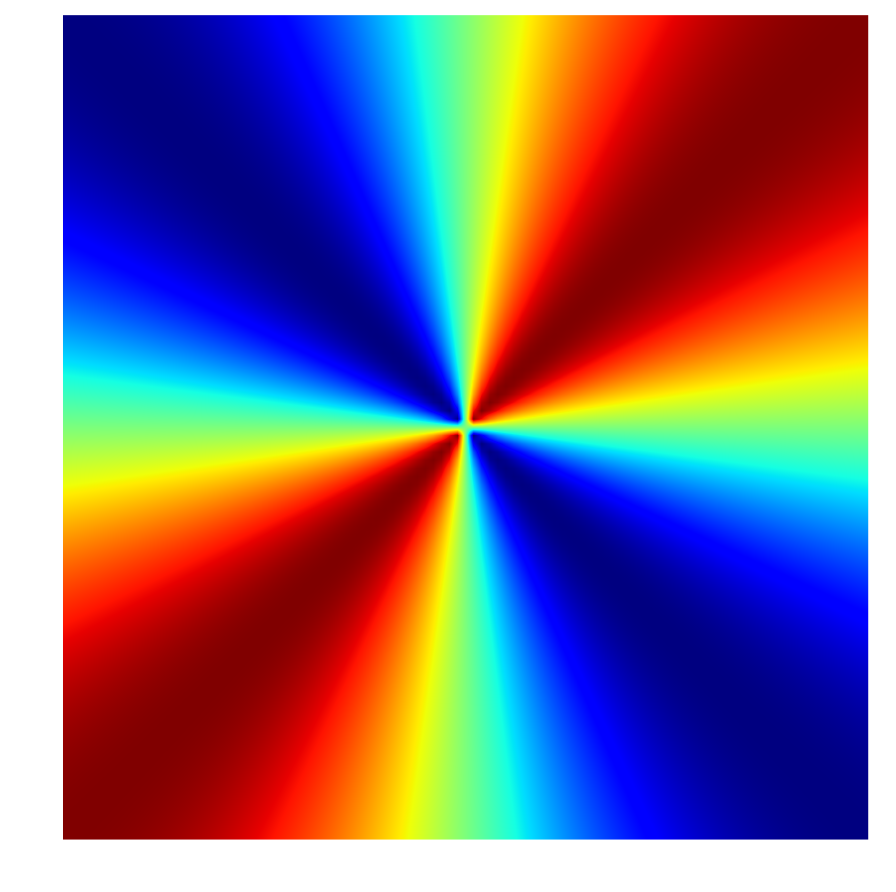
This background is drawn by a Shadertoy shader. Its source:

```glsl
const vec2 PANEL_MIN = vec2(0.0703, 0.0588);
const vec2 PANEL_MAX = vec2(0.9690, 0.9830);
const vec3 PAPER = vec3(1.0);
const float LATTICE_STEP = 0.02;  // sample spacing, panel spans -1 to 1

// Saddle-like field with a different limit along every direction
float saddle(vec2 p) {
    return p.x * p.y / max(dot(p, p), 1e-6);
}

// Bilinear blend of the field sampled on a lattice, softening the singularity
float latticeField(vec2 p) {
    vec2 cell = floor(p / LATTICE_STEP);
    vec2 f = p / LATTICE_STEP - cell;
    float low = mix(saddle(cell * LATTICE_STEP),
                    saddle((cell + vec2(1.0, 0.0)) * LATTICE_STEP), f.x);
    float high = mix(saddle((cell + vec2(0.0, 1.0)) * LATTICE_STEP),
                     saddle((cell + 1.0) * LATTICE_STEP), f.x);
    return mix(low, high, f.y);
}

float ramp(float from, float to, float t) {
    return clamp((t - from) / (to - from), 0.0, 1.0);
}

// Rainbow from navy through cyan, green and yellow to dark red
vec3 rainbow(float t) {
    float red = ramp(0.35, 0.66, t) - 0.5 * ramp(0.89, 1.0, t);
    float green = ramp(0.125, 0.375, t) - ramp(0.64, 0.91, t);
    float blue = 0.5 + 0.5 * ramp(0.0, 0.11, t) - ramp(0.34, 0.65, t);
    return vec3(red, green, blue);
}

void mainImage(out vec4 fragColor, in vec2 fragCoord) {
    vec2 uv = fragCoord / iResolution.xy;
    vec2 center = 0.5 * (PANEL_MIN + PANEL_MAX);
    vec2 halfSize = 0.5 * (PANEL_MAX - PANEL_MIN);

    vec3 color = rainbow(0.5 + latticeField((uv - center) / halfSize));

    // Panel coverage with one-pixel soft edges
    vec2 inside = (halfSize - abs(uv - center)) * iResolution.xy;
    vec2 coverage = clamp(inside + 0.5, 0.0, 1.0);
    fragColor = vec4(mix(PAPER, color, coverage.x * coverage.y), 1.0);
}
```
